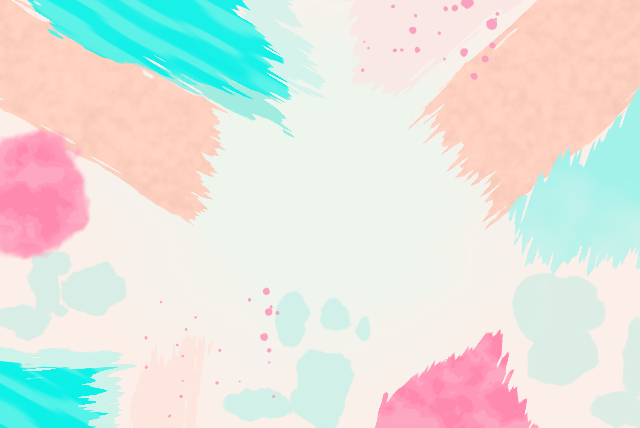
This background is drawn by a WebGL 2 fragment shader. Its source:

```glsl
#version 300 es
precision highp float;
// Pastel watercolour frame: peach, cyan and pink brush strokes around a pale centre.
uniform vec2 u_resolution;
out vec4 outColor;

// Lengths are in percent of the canvas height.
#define SOFT 0.25
#define WOBBLE 1.3
#define BRISTLE 2.6
#define DOTS 22
#define DOT_SIZE 1.5

const vec3 CREAM = vec3(0.965, 0.947, 0.925), MINT = vec3(0.93, 0.96, 0.93);
const vec3 BLUSH = vec3(0.99, 0.935, 0.91), PEACH = vec3(0.995, 0.815, 0.75);
const vec3 CYAN = vec3(0.05, 0.94, 0.91), AQUA = vec3(0.62, 0.95, 0.92);
const vec3 PALE_AQUA = vec3(0.77, 0.95, 0.92), MIST = vec3(0.83, 0.93, 0.9);
const vec3 PINK = vec3(1.0, 0.54, 0.69), ROSE = vec3(0.99, 0.71, 0.79);

float hash(vec2 p) {
  vec3 q = fract(p.xyx * 0.1031);
  q += dot(q, q.yzx + 33.33);
  return fract((q.x + q.y) * q.z);
}
float noise(vec2 p) {
  vec2 i = floor(p), f = fract(p), e = vec2(1, 0);
  f = f * f * (3.0 - 2.0 * f);
  return mix(mix(hash(i), hash(i + e), f.x), mix(hash(i + e.yx), hash(i + e.xx), f.x), f.y);
}
float fbm(vec2 p) {
  float sum = 0.0, amp = 0.53;
  for (int i = 0; i < 4; i++, amp *= 0.5) {
    sum += amp * noise(p);
    p = mat2(1.6, 1.2, -1.2, 1.6) * p + 17.0;
  }
  return sum;
}
vec2 warp(vec2 p, float scale) {
  return vec2(fbm(p * scale + 40.0), fbm(p * scale + 90.0)) * 2.0 - 1.0;
}
float fill(float d, float soft) { return 1.0 - smoothstep(-soft, soft, d); }

// Signed distance to the line a-b; negative on its right side.
float side(vec2 p, vec2 a, vec2 b) {
  vec2 e = normalize(b - a);
  return dot(p - a, vec2(-e.y, e.x));
}
// Clockwise convex quad (two corners per vec4), torn along the brush direction.
float stroke(vec2 p, vec2 dir, float ragged, vec4 s, vec4 t) {
  dir = normalize(dir);
  float along = dot(p, dir), across = dot(p, vec2(-dir.y, dir.x));
  float tear = noise(vec2(across * 0.75, along * 0.03)) + 0.5 * noise(vec2(across * 2.1, along * 0.06));
  float gap = smoothstep(0.6, 0.85, noise(vec2(across * 1.4 + 30.0, along * 0.1)));
  vec2 q = p + dir * ragged * (tear * 1.35 - 1.0) + WOBBLE * warp(p, 0.16);
  float d = max(max(side(q, s.xy, s.zw), side(q, s.zw, t.xy)), max(side(q, t.xy, t.zw), side(q, t.zw, s.xy)));
  return fill(d + BRISTLE * gap * min(ragged * 0.25, 1.0), SOFT);
}
// Union of ellipses (centre, radii) with wandering edges.
float puddles(vec2 p, vec4 e[5]) {
  vec2 q = p + 3.0 * warp(p, 0.13);
  float d = 1e3;
  for (int i = 0; i < 5; i++)
    d = min(d, (length((q - e[i].xy) / e[i].zw) - 1.0) * min(e[i].z, e[i].w));
  return fill(d, SOFT);
}
float splatter(vec2 p, vec2 centre, vec2 spread, float seed) {
  float d = 1e3;
  for (int i = 0; i < DOTS; i++) {
    vec2 k = vec2(float(i) * 3.7, seed);
    vec2 at = centre + spread * (2.0 * vec2(hash(k), hash(k + 11.3)) - 1.0);
    d = min(d, length(p - at) - mix(0.3, DOT_SIZE, pow(hash(k + 27.1), 3.0)));
  }
  return fill(d + 0.3 * (noise(p * 1.2) - 0.5), 0.15);
}

void main() {
  vec2 p = 100.0 * gl_FragCoord.xy / u_resolution.y;
  vec2 slant = vec2(0.87, -0.49), rise = vec2(0.74, 0.67), level = vec2(1, 0.08);
  float cloud = fbm(p * 0.09) - 0.5, grain = fbm(p * 0.5) - 0.5;
  // Paper and faint washes
  float r = length(p - vec2(75, 58)) + 16.0 * cloud;
  vec3 col = mix(mix(MINT, CREAM, smoothstep(24.0, 42.0, r)), BLUSH, smoothstep(40.0, 68.0, r));
  col = mix(col, vec3(0.98, 0.9, 0.895), 0.8 * stroke(p, rise, 3.0, vec4(83, 81, 81, 108), vec4(133, 108, 93, 77)));
  col = mix(col, vec3(0.995, 0.89, 0.85), 0.75 * stroke(p, level.yx, 4.0, vec4(29, -10, 33, 19), vec4(49, 20, 43, -10)));
  // Pale puddles
  col = mix(col, MIST, 0.9 * puddles(p, vec4[5](vec4(22, 32, 7.4, 5.5), vec4(10, 32.6, 4.3, 6),
    vec4(12, 38.5, 5, 3), vec4(5.5, 25, 6.3, 3.4), vec4(14, 27, 2, 1.6))));
  col = mix(col, vec3(0.8, 0.94, 0.91), 0.9 * puddles(p, vec4[5](vec4(68.4, 25, 4.3, 6.2), vec4(79, 26.5, 3.5, 3.6),
    vec4(85.3, 24, 1.6, 2.8), vec4(75.5, 9, 6.3, 9.4), vec4(61, 5, 9, 4.3))));
  col = mix(col, MIST, 0.8 * puddles(p, vec4[5](vec4(127.5, 27, 8, 8), vec4(135, 28.7, 6, 6.8),
    vec4(131, 17, 7, 6.8), vec4(144.5, 3.3, 7, 4.3), vec4(148.4, 16, 3, 9.8))));
  // Peach strokes
  float peach = stroke(p, slant, 5.0, vec4(-15, 83.5, -15, 111), vec4(52.3, 74.2, 44.5, 48));
  peach = max(peach, stroke(p, rise, 7.0, vec4(118, 50, 97.7, 73.4), vec4(152, 127, 176, 100)));
  peach = max(peach, stroke(p, rise, 3.0, vec4(113, 45.3, 114.3, 47.7), vec4(127, 62, 129, 59.4)));
  col = mix(col, PEACH + 0.07 * grain + 0.03 * cloud, peach);
  // Cyan strokes
  float streak = noise(vec2(dot(p, slant) * 0.06, dot(p, vec2(0.49, 0.87)) * 0.6));
  vec3 cyan = mix(CYAN, vec3(0.33, 0.95, 0.91), smoothstep(0.45, 0.75, streak));
  col = mix(col, PALE_AQUA, 0.6 * stroke(p, slant, 7.0, vec4(64.5, 78.5, 49, 108), vec4(64, 108, 76.6, 77.5)));
  col = mix(col, vec3(0.5, 0.91, 0.86), 0.7 * stroke(p, slant, 5.0, vec4(67.4, 67.8, 25.4, 88), vec4(39, 94, 68.4, 76.6)));
  col = mix(col, cyan, 0.95 * stroke(p, slant, 6.0, vec4(14.6, 90.2, -2, 110), vec4(53, 110, 68.4, 74.6)));
  vec3 aqua = mix(PALE_AQUA, AQUA, smoothstep(38.0, 62.0, p.y + 24.0 * cloud));
  col = mix(col, aqua, 0.95 * stroke(p, vec2(0.3, 1), 5.0, vec4(123.4, 38, 118.4, 50.8), vec4(165, 90.8, 165, 39)));
  col = mix(col, PALE_AQUA, 0.85 * stroke(p, level, 4.0, vec4(-14, -10, -14, 18.6), vec4(29.7, 17.6, 29, -10)));
  col = mix(col, cyan, stroke(p, level, 8.0, vec4(-14, -10, -14, 16.4), vec4(24, 14, 24, -10)));
  // Pink patches, layered in soft steps
  float layer = fbm(p * 0.17 + 8.0);
  vec3 pink = mix(ROSE, PINK, 0.35 + 0.35 * smoothstep(0.4, 0.45, layer) + 0.3 * smoothstep(0.52, 0.57, layer));
  float reach = length((p + 3.0 * warp(p, 0.15) - vec2(7.4, 55)) / vec2(14, 15.2));
  col = mix(col, mix(pink, ROSE, 0.6 * smoothstep(0.65, 1.0, reach)), fill(reach - 0.97, 0.07));
  col = mix(col, pink, stroke(p, vec2(0.45, 1), 3.0, vec4(89.5, -10, 87.5, 6), vec4(115.2, 22.5, 129.5, -10)));
  // Splatter
  float drops = max(splatter(p, vec2(50, 17), vec2(17, 15), 5.0), splatter(p, vec2(101, 92), vec2(18, 10), 19.0));
  outColor = vec4(mix(col, vec3(0.98, 0.6, 0.74), 0.9 * drops), 1.0);
}
```
